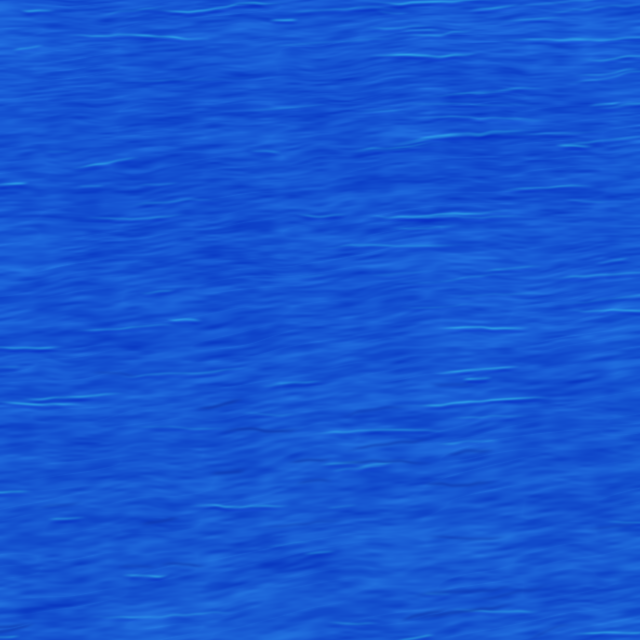
Write a Shadertoy shader that draws this texture.

```glsl
// Deep blue rippled water: tilted, stretched noise and thin ridged crests give
// the fine grain; scattered tapered strokes add long cyan glints and a few
// dark troughs.

float hash(vec2 p) {
    return fract(sin(dot(p, vec2(127.1, 311.7))) * 43758.5453);
}

// Smooth value noise in the range -1 to 1
float noise(vec2 p) {
    vec2 cell = floor(p), f = fract(p);
    f = f * f * (3.0 - 2.0 * f);
    float low = mix(hash(cell), hash(cell + vec2(1, 0)), f.x);
    float high = mix(hash(cell + vec2(0, 1)), hash(cell + vec2(1, 1)), f.x);
    return 2.0 * mix(low, high, f.y) - 1.0;
}

// Thin bright crest lines along the zero crossings of the noise
float crests(vec2 p) {
    float ridge = 1.0 - abs(noise(p));
    return ridge * ridge * ridge * ridge - 0.3;
}

// Layers of ripples with slightly different tilts, from swell to fine grain
float ripples(vec2 p) {
    vec2 up = vec2(p.x, p.y - 0.09 * p.x), down = vec2(p.x, p.y + 0.04 * p.x);
    float swell = 0.15 * noise(p * vec2(3.0, 8.0) + 3.0);
    float waves = 0.45 * noise(p * vec2(5.0, 45.0) + 17.0);
    float wavelets = 0.75 * noise(up * vec2(9.0, 88.0) + 41.0);
    float chop = 0.9 * noise(down * vec2(15.0, 125.0) + 57.0);
    float grain = 1.1 * noise(up * vec2(24.0, 185.0) + 73.0);
    float dust = 0.8 * noise(p * vec2(48.0, 250.0) + 91.0);
    float lines = 1.0 * crests(up * vec2(8.0, 62.0) + 29.0);
    return swell + waves + wavelets + chop + grain + dust + lines;
}

// Thin stroke, tapered toward both ends
float stroke(vec2 d, float halfLength, float slope, float thickness) {
    float along = abs(d.x) / halfLength;
    float across = (d.y - slope * d.x) / thickness;
    return exp(-across * across) * smoothstep(1.0, 0.4, along);
}

void mainImage(out vec4 fragColor, in vec2 fragCoord) {
    vec2 uv = fragCoord / iResolution.xy;

    // Tilt and bend the surface; ripples widen toward the bottom
    vec2 p = uv;
    p.y -= 0.06 * uv.x * (1.3 - uv.y);
    p.y += 0.008 * noise(uv * vec2(6.0, 9.0)) + 0.003 * noise(uv * vec2(18.0, 26.0));
    float tone = ripples(vec2(p.x, 0.8 * p.y + 0.2 * p.y * p.y));

    // Broad light: darker upper middle, lighter top and lower half
    tone += 0.4 * smoothstep(0.7, 0.35, uv.y) - 0.4 + 0.45 * smoothstep(0.85, 1.0, uv.y);

    // Choppy patches near the bottom
    float patches = smoothstep(0.4, 0.1, uv.y);
    tone += 0.5 * patches * noise(p * vec2(18.0, 60.0) + 9.0);

    // Main water colour
    vec3 color = vec3(0.090, 0.345, 0.833) + tone * vec3(0.016, 0.036, 0.019);
    color.b -= 0.010 * smoothstep(0.6, 0.1, uv.y);

    // Cyan glints, denser toward the top
    float bend = 0.004 * noise(uv * vec2(16.0, 9.0) + 5.0);
    bend += 0.0014 * noise(uv * vec2(48.0, 20.0));
    float glint = 0.0;
    for (int i = 0; i < 100; i++) {
        float id = float(i) + 1.0;
        vec2 center = vec2(hash(vec2(id, 1.3)), 1.0 - pow(hash(vec2(id, 2.7)), 1.4));
        float halfLength = mix(0.025, 0.13, pow(hash(vec2(id, 3.1)), 1.5));
        float slope = mix(-0.03, 0.13, hash(vec2(id, 4.9)));
        float strength = mix(0.3, 1.1, pow(hash(vec2(id, 5.3)), 1.6));
        vec2 d = uv - center + vec2(0.0, bend);
        float line = stroke(d, halfLength, slope, 0.0023);
        line -= 0.35 * stroke(d + vec2(0.0, 0.005), halfLength, slope, 0.003);
        glint += strength * line;
    }
    glint *= 0.85 + 0.35 * noise(uv * vec2(40.0, 90.0));
    color += clamp(glint, -0.35, 1.1) * vec3(0.060, 0.210, 0.050);

    // Dark troughs in the lower part
    float trough = 0.0;
    for (int i = 0; i < 26; i++) {
        float id = float(i) + 101.0;
        vec2 center = vec2(hash(vec2(id, 1.9)), 0.42 * hash(vec2(id, 2.3)));
        float halfLength = mix(0.03, 0.09, hash(vec2(id, 3.7)));
        float slope = mix(-0.05, 0.18, hash(vec2(id, 4.1)));
        vec2 d = uv - center + vec2(0.0, 1.6 * bend);
        float strength = mix(0.2, 0.65, hash(vec2(id, 5.9)));
        trough = max(trough, strength * stroke(d, halfLength, slope, 0.003));
    }
    color = mix(color, vec3(0.05, 0.22, 0.68), trough);

    // Faint paler band along the right edge
    color += vec3(0.002, 0.010, 0.002) * smoothstep(0.95, 0.965, uv.x);

    fragColor = vec4(clamp(color, 0.0, 1.0), 1.0);
}
```
